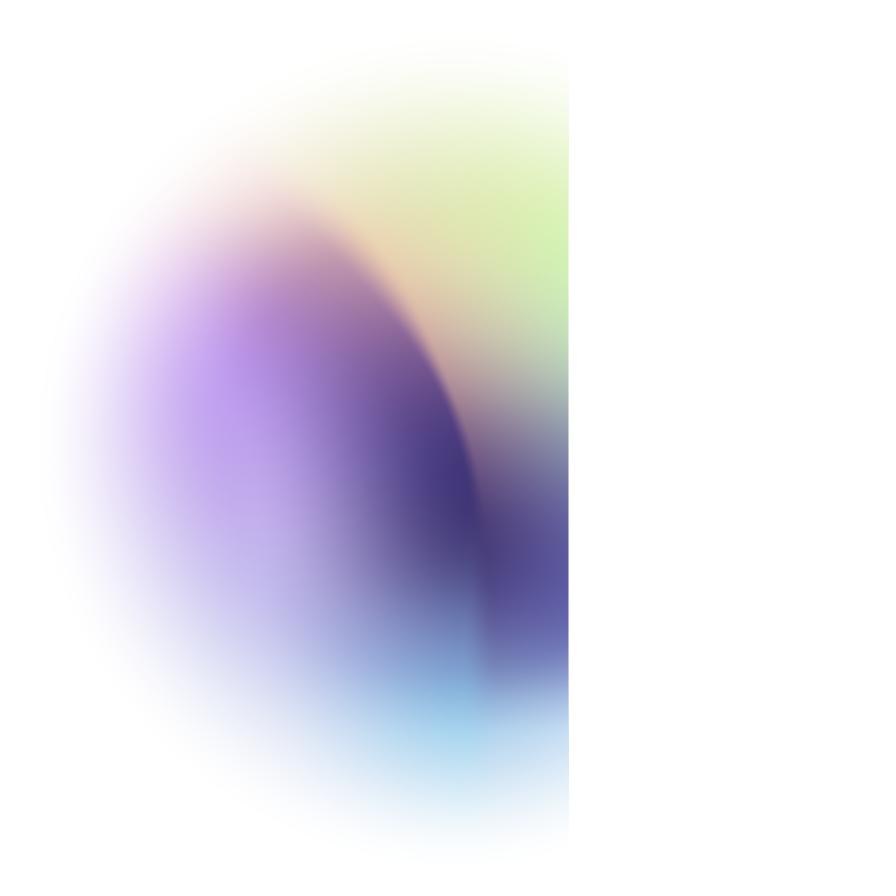
Give the GLSL for this background, as a three.js fragment shader.

```glsl
// A soft, blurred disc of colour on white, cut off by a straight vertical edge.
// A curved crease parts it in two; each side blends two vertical colour ramps,
// one along the crease and one along its outer side, then fades out radially.

varying vec2 vUv;

const vec3 PAPER = vec3(1.0);
const vec2 DISC_CENTER = vec2(0.508, 0.499);
const float FADE_START = 0.24;
const float FADE_END = 0.475;
const float CUT_X = 0.6345;
const float CUT_SOFTNESS = 0.0008;

const float CREASE_X = 0.536;        // where the crease runs straight down
const float CREASE_BEND_Y = 0.388;   // height above which it leans left
const float CREASE_BEND = 1.25;
const float VIOLET_REACH = 0.26;     // distance from crease to full violet

const float RAMP_TOP = 0.805;        // height of the first ramp colour
const float RAMP_STEP = 0.1042;      // drop from one colour to the next

// Quadratic B-spline weight, smooth over three neighbouring stops
float splineWeight(float x) {
  x = abs(x);
  float tail = max(1.5 - x, 0.0);
  return x < 0.5 ? 0.75 - x * x : 0.5 * tail * tail;
}

// Seven evenly spaced colours, from top to bottom
vec3 ramp(float t, vec3 c0, vec3 c1, vec3 c2, vec3 c3, vec3 c4, vec3 c5, vec3 c6) {
  vec4 a = vec4(splineWeight(t), splineWeight(t - 1.0),
                splineWeight(t - 2.0), splineWeight(t - 3.0));
  vec3 b = vec3(splineWeight(t - 4.0), splineWeight(t - 5.0), splineWeight(t - 6.0));
  vec3 sum = c0 * a.x + c1 * a.y + c2 * a.z + c3 * a.w + c4 * b.x + c5 * b.y + c6 * b.z;
  return sum / (dot(a, vec4(1.0)) + dot(b, vec3(1.0)));
}

float creaseAt(float y) {
  float rise = max(y - CREASE_BEND_Y, 0.0);
  return CREASE_X - CREASE_BEND * rise * rise;
}

// Left side: dark indigo fold opening into violet and sky blue
vec3 leftColor(float t, float distToCrease) {
  vec3 fold = ramp(t,
    vec3(0.95, 0.83, 0.76), vec3(0.74, 0.57, 0.67), vec3(0.46, 0.33, 0.57),
    vec3(0.24, 0.20, 0.47), vec3(0.26, 0.22, 0.46), vec3(0.46, 0.54, 0.76),
    vec3(0.56, 0.82, 0.94));
  vec3 outer = ramp(t,
    vec3(0.96, 0.76, 0.77), vec3(0.80, 0.60, 0.89), vec3(0.74, 0.59, 0.94),
    vec3(0.75, 0.64, 0.93), vec3(0.77, 0.71, 0.93), vec3(0.76, 0.76, 0.93),
    vec3(0.78, 0.82, 0.93));
  return mix(fold, outer, smoothstep(0.0, VIOLET_REACH, distToCrease));
}

// Right side: peach by the crease, lime by the cut, both sinking into indigo
vec3 rightColor(float t, float across) {
  vec3 fold = ramp(t,
    vec3(0.92, 0.88, 0.75), vec3(0.94, 0.80, 0.68), vec3(0.78, 0.62, 0.62),
    vec3(0.43, 0.33, 0.51), vec3(0.24, 0.19, 0.44), vec3(0.40, 0.39, 0.63),
    vec3(0.62, 0.83, 0.95));
  vec3 cut = ramp(t,
    vec3(0.85, 0.94, 0.67), vec3(0.82, 0.96, 0.71), vec3(0.75, 0.85, 0.74),
    vec3(0.50, 0.52, 0.66), vec3(0.34, 0.32, 0.60), vec3(0.40, 0.41, 0.69),
    vec3(0.68, 0.85, 0.96));
  return mix(fold, cut, clamp(across, 0.0, 1.0));
}

void main() {
  vec2 p = vUv;
  float t = clamp((RAMP_TOP - p.y) / RAMP_STEP, 0.0, 6.0);

  // Join both sides along the crease, sharpest around the middle
  float crease = creaseAt(p.y);
  float offset = p.x - crease;
  float softness = 0.009 + 0.035 * smoothstep(0.55, 0.8, p.y)
                 + 0.012 * smoothstep(0.45, 0.25, p.y);
  vec3 left = leftColor(t, max(-offset, 0.0));
  vec3 right = rightColor(t, offset / (CUT_X - crease));
  vec3 color = mix(left, right, smoothstep(-softness, softness, offset));

  // Radial fade and the straight cut
  float fade = smoothstep(FADE_START, FADE_END, distance(p, DISC_CENTER));
  float cutMask = smoothstep(CUT_X - CUT_SOFTNESS, CUT_X + CUT_SOFTNESS, p.x);
  color = mix(color, PAPER, max(fade, cutMask));

  gl_FragColor = vec4(color, 1.0);
}
```
